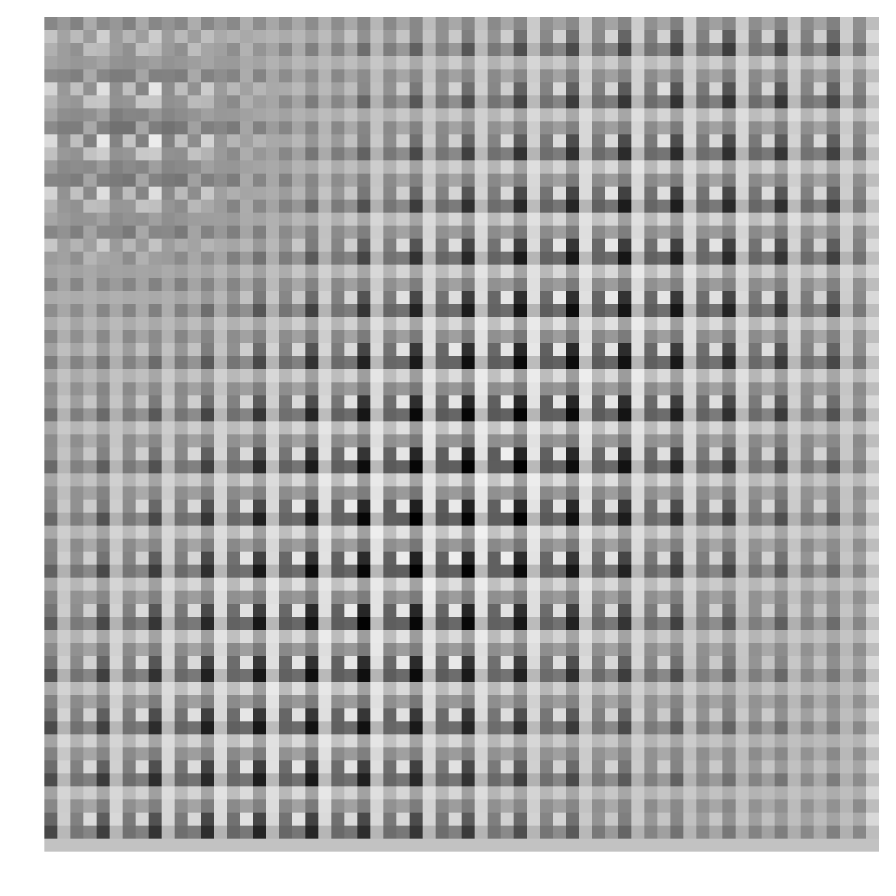
A WebGL 1 fragment shader for this pattern:

```glsl
precision highp float;
// Grey mosaic of 16 by 16 woven tiles, each 4 by 4 cells, with contrast swelling along a diagonal band.
uniform vec2 u_resolution;

#define CELLS 64.0
#define MARGIN_LOW 0.0495
#define MARGIN_HIGH 0.019
#define BAND_CENTER vec2(0.50, 0.58)
#define BAND_AXIS vec2(0.594, -0.804)
#define BAND_SIZE vec2(0.85, 0.37)
#define SPOT_CENTER vec2(0.115, 0.16)
#define SPOT_RADIUS 0.17
#define SPOT_CONTRAST 0.75
#define SPOT_SHADE 0.11
#define GRAIN 0.035

float hash(vec2 p) {
  return fract(sin(dot(p, vec2(12.9898, 78.233))) * 43758.5453);
}

// Picks component i (0 to 3) of a vector
float pick(vec4 v, float i) {
  return dot(v, step(abs(vec4(0.0, 1.0, 2.0, 3.0) - i), vec4(0.5)));
}

// Full-contrast tile; rows count downward
float tileTone(vec2 c) {
  vec4 column = vec4(
    pick(vec4(0.47, 0.90, 0.55, 0.60), c.x),
    pick(vec4(0.13, 0.90, 0.37, 0.92), c.x),
    pick(vec4(0.00, 0.73, 0.35, 0.38), c.x),
    pick(vec4(0.62, 0.93, 0.75, 0.88), c.x));
  return pick(column, c.y);
}

// Low-contrast weave: crossings of even rows and columns are darker
float restTone(vec2 c) {
  vec2 even = 1.0 - mod(c, 2.0);
  return 0.73 - 0.05 * even.x - 0.04 * even.y - 0.08 * even.x * even.y;
}

// Gaussian envelopes of the band and of the inverted spot
float bandAmount(vec2 p) {
  vec2 d = p - BAND_CENTER;
  vec2 across = vec2(-BAND_AXIS.y, BAND_AXIS.x);
  vec2 q = vec2(dot(d, BAND_AXIS), dot(d, across)) / BAND_SIZE;
  return exp(-dot(q, q));
}

float spotAmount(vec2 p) {
  vec2 q = (p - SPOT_CENTER) / SPOT_RADIUS;
  return exp(-dot(q, q));
}

float mosaic(vec2 uv) {
  vec2 p = (uv - MARGIN_LOW) / (1.0 - MARGIN_LOW - MARGIN_HIGH);
  p.y = 1.0 - p.y;
  vec2 inside = step(vec2(0.0), p) * step(p, vec2(1.0));
  vec2 cell = floor(p * CELLS);
  vec2 center = (cell + 0.5) / CELLS;
  vec2 local = floor(mod(cell + 0.5, 4.0));

  float spot = spotAmount(center);
  float contrast = bandAmount(center) - SPOT_CONTRAST * spot;
  float tone = mix(restTone(local), tileTone(local), contrast);
  tone += GRAIN * (hash(cell) - 0.5) - SPOT_SHADE * spot;

  // Paler last row and alternating last column
  float last = CELLS - 1.5;
  tone = mix(tone, 0.74 + 0.11 * mod(cell.y, 2.0), step(last, cell.x));
  tone = mix(tone, 0.76, step(last, cell.y));
  return mix(1.0, clamp(tone, 0.0, 1.0), inside.x * inside.y);
}

void main() {
  // Average 3 by 3 samples per pixel to smooth cell edges
  float tone = 0.0;
  for (int j = 0; j < 3; j++) {
    for (int i = 0; i < 3; i++) {
      vec2 offset = (vec2(float(i), float(j)) - 1.0) / 3.0;
      tone += mosaic((gl_FragCoord.xy + offset) / u_resolution);
    }
  }
  gl_FragColor = vec4(vec3(tone / 9.0), 1.0);
}
```
